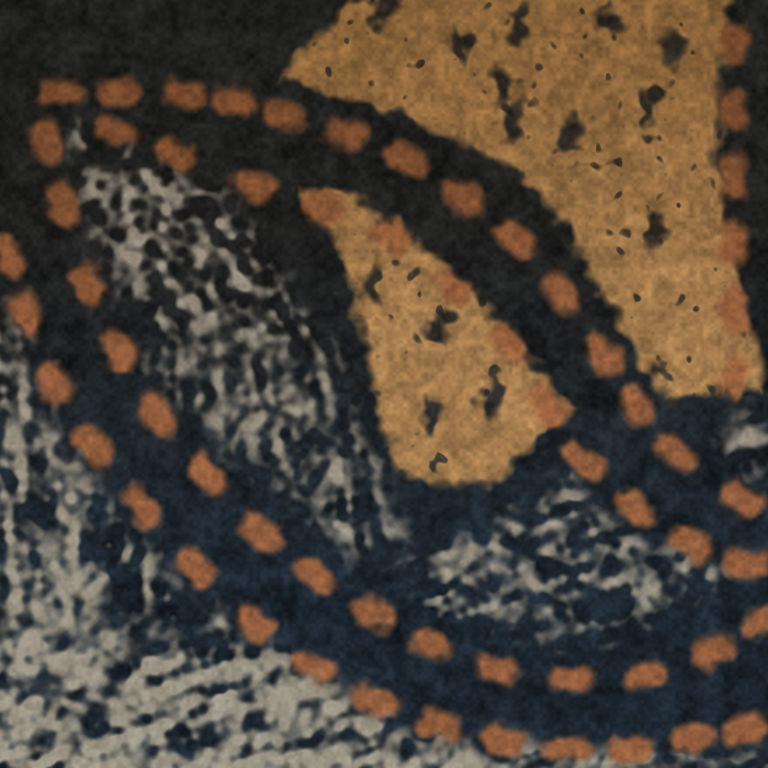
Reproduce this texture procedurally as a WebGL 2 fragment shader.

```glsl
#version 300 es
precision highp float;
// Worn woven textile: navy ground, tan and speckled grey leaf panels, and
// rows of orange stitches. Panels are noise-warped polygons, stitches follow
// splines, and fine noise gives the pile. Canvas units run from 0 to 100.
uniform vec2 u_resolution;
out vec4 fragColor;

float hash(vec2 p) {
  vec3 q = fract(p.xyx * vec3(0.1031, 0.103, 0.0973));
  q += dot(q, q.yzx + 33.33);
  return fract((q.x + q.y) * q.z);
}

float noise(vec2 p) {
  vec2 i = floor(p), f = fract(p);
  f = f * f * (3.0 - 2.0 * f);
  return mix(mix(hash(i), hash(i + vec2(1, 0)), f.x),
             mix(hash(i + vec2(0, 1)), hash(i + 1.0), f.x), f.y);
}

// Polygon of eight corners, negative inside
float panel(vec2 p, mat4x2 a, mat4x2 b) {
  vec2 v[8] = vec2[8](a[0], a[1], a[2], a[3], b[0], b[1], b[2], b[3]);
  float d = 1e5, side = 1.0;
  for (int i = 0, j = 7; i < 8; j = i++) {
    vec2 e = v[j] - v[i], w = p - v[i];
    vec2 r = w - e * clamp(dot(w, e) / dot(e, e), 0.0, 1.0);
    d = min(d, dot(r, r));
    bvec3 c = bvec3(p.y >= v[i].y, p.y < v[j].y, e.x * w.y > e.y * w.x);
    if (all(c) || all(not(c))) side = -side;
  }
  return side * sqrt(d);
}

float stitch(vec2 p, vec2 center, vec2 dir) {
  vec2 w = p - center;
  return length(w - dir * clamp(dot(w, dir), -1.2, 1.2)) - 1.75;
}

// Fifteen stitches spread along a Catmull-Rom spline of eight knots
float stitchRow(vec2 p, mat4x2 m, mat4x2 n) {
  vec2 k[8] = vec2[8](m[0], m[1], m[2], m[3], n[0], n[1], n[2], n[3]);
  float d = 1e5;
  for (int s = 0; s < 15; s++) {
    int i = min(s / 2, 6);
    float t = float(s) * 0.5 - float(i);
    vec2 a = k[max(i - 1, 0)], b = k[i], c = k[i + 1], e = k[min(i + 2, 7)];
    vec2 c1 = c - a, c2 = 2.0 * a - 5.0 * b + 4.0 * c - e, c3 = 3.0 * (b - c) + e - a;
    vec2 pos = b + 0.5 * t * (c1 + t * (c2 + t * c3));
    d = min(d, stitch(p, pos, normalize(c1 + t * (2.0 * c2 + 3.0 * t * c3))));
  }
  return d;
}

// Two octaves of grain, stretched along an angle
float streaks(vec2 p, float angle, float stretch) {
  float c = cos(angle), s = sin(angle);
  vec2 q = vec2(c * p.x + s * p.y, c * p.y - s * p.x + 0.8 * noise(p * 0.25));
  return 0.55 * noise(q * vec2(0.75 / stretch, 0.75))
       + 0.45 * noise(vec2(q.x + q.y, q.y - q.x) * 0.62 + 31.0);
}

// Soft light tufts, thinning out across the panel edge
float flecks(float grain, float d, float cover) {
  float inside = smoothstep(2.5, -2.5, d);
  float level = 1.0 - cover * mix(0.55, 1.0, inside);
  return inside * smoothstep(level - 0.19, level + 0.27, grain);
}

float fill(float d) { return smoothstep(0.85, -0.85, d); }

void main() {
  vec2 p = 100.0 * gl_FragCoord.xy / u_resolution;
  vec2 wobble = vec2(noise(p * 0.42), noise(p * 0.42 + 57.0)) - 0.5;
  vec2 ripple = vec2(noise(p * 0.75 + 13.0), noise(p * 0.75 + 83.0)) - 0.5;
  vec2 q = p + 1.6 * wobble + 1.3 * ripple;
  float weave = 0.6 * noise(p * 1.1) + 0.4 * noise(p * 2.2 + 9.0) - 0.5;

  // Ground: blue below, almost black above
  vec3 color = mix(vec3(0.105, 0.14, 0.175), vec3(0.115, 0.115, 0.11), smoothstep(20.0, 75.0, p.y));
  color *= 1.0 + 0.75 * weave + 0.5 * (noise(p * 0.4) - 0.4);

  // Grey speckled panels
  float leaf = panel(q, mat4x2(9, 87, 18, 79, 28, 76, 44, 54), mat4x2(53, 30, 45, 28, 21, 49, 10, 74));
  float tip = panel(q, mat4x2(51, 26, 62, 32, 74, 38, 86, 29), mat4x2(97, 26, 85, 18, 75, 15, 57, 20));
  float field = panel(q, mat4x2(-2, 62, 2, 58, 5, 49, 16, 32), mat4x2(31, 19, 55, 4, 106, 1, -8, -8));
  float leafGrain = mix(streaks(p, 1.8, 3.5), streaks(p, 2.1, 1.3), smoothstep(48.0, 60.0, p.y));
  float fieldGrain = mix(streaks(p, 0.4, 2.5), streaks(p, 1.62, 3.5), smoothstep(14.0, 24.0, p.y));
  float low = smoothstep(24.0, 7.0, p.y);
  float shade = smoothstep(10.0, 17.0, p.x) * smoothstep(14.0, 22.0, p.y);
  float grey = flecks(leafGrain, leaf, 0.48);
  float slant = streaks(p, 0.35, 2.5);
  grey = max(grey, flecks(slant, tip, 0.48));
  grey = max(grey, flecks(slant, length(q - vec2(97.5, 42.5)) - 3.5, 0.65));
  grey = max(grey, flecks(fieldGrain, field, 0.52 + 0.1 * low - 0.13 * shade));
  vec3 wool = mix(vec3(0.65, 0.62, 0.55), vec3(0.58, 0.54, 0.48), p.y / 100.0);
  color = mix(color, wool + 0.16 * weave, 0.94 * grey);

  // Tan panels with dark moth-eaten spots
  float cloth = panel(q, mat4x2(37, 90, 50, 104, 95, 104, 93, 80), mat4x2(99, 49, 87, 48, 70, 76, 60, 82));
  float heart = panel(q, mat4x2(39, 75, 46, 75, 62, 62, 74, 47), mat4x2(64, 37, 52, 38, 48, 52, 45, 67));
  vec2 spots[14] = vec2[14](vec2(60, 94), vec2(67, 96), vec2(65, 89), vec2(67, 84), vec2(74, 82),
    vec2(80, 98), vec2(87, 93), vec2(84, 86), vec2(85, 70), vec2(50, 99),
    vec2(57, 57), vec2(64, 48), vec2(56, 46), vec2(49, 63));
  float hole = 1e5;
  vec2 torn = q + 1.5 * wobble.yx + 2.0 * ripple.yx;
  for (int i = 0; i < 14; i++)
    hole = min(hole, length((torn - spots[i]) * vec2(1.2, 0.75)) - 1.7);
  float worn = smoothstep(0.74, 0.88, streaks(p + 71.0, 1.7, 1.7));
  float cover = fill(min(cloth, heart)) * (1.0 - 0.88 * fill(hole)) * (1.0 - 0.75 * worn);
  vec3 ochre = mix(vec3(0.63, 0.475, 0.3), vec3(0.54, 0.39, 0.225), smoothstep(50.0, 100.0, p.y));
  color = mix(color, ochre * (0.9 + 0.38 * weave + 0.2 * noise(p * 0.45 + 5.0)), cover);

  // Orange stitch rows
  vec2 s = p + 1.1 * wobble + 0.7 * ripple;
  float rows = min(
    stitchRow(s, mat4x2(8, 88, 24, 88, 37, 85, 53, 79), mat4x2(67, 69, 78.5, 54, 88, 41, 104, 31)),
    stitchRow(s, mat4x2(15, 83, 33, 76, 51, 69, 66, 55), mat4x2(76, 40, 90, 29, 105, 25, 121, 22)));
  rows = min(rows, min(
    stitchRow(s, mat4x2(6, 81.5, 11.5, 63, 20.6, 46, 34, 31), mat4x2(48.6, 20, 64.6, 13, 84, 12, 99, 19)),
    stitchRow(s, mat4x2(1, 66.5, 7, 50, 18.5, 34, 33, 19), mat4x2(49, 8.5, 65.6, 3.6, 82, 2.6, 96.6, 5))));
  for (int i = 0; i < 6; i++)
    rows = min(rows, stitch(s, vec2(95.5, 94.5 - 8.7 * float(i)), vec2(0, 1)));
  vec3 rust = mix(vec3(0.62, 0.39, 0.25), vec3(0.49, 0.3, 0.18), smoothstep(40.0, 95.0, p.y));
  color = mix(color, rust * (1.0 + 0.35 * weave), 0.92 * fill(rows));

  fragColor = vec4(color, 1.0);
}
```
